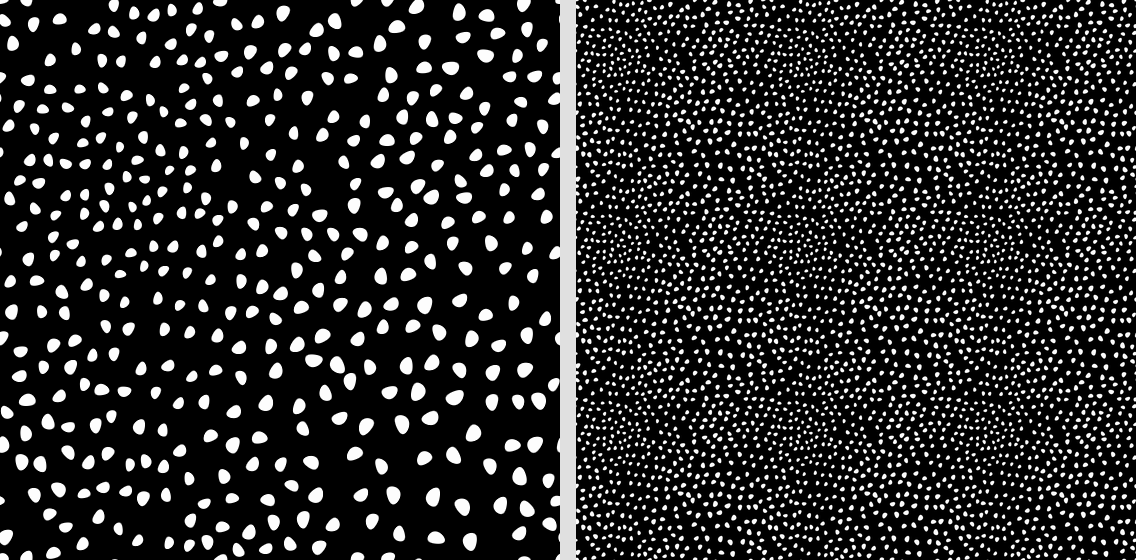
Left, the tile; right, the same tile 3 across and 3 down.
Give the GLSL for this pattern, as a Shadertoy shader.

```glsl
// Scattered white pebbles on black, seamless in both directions.
// A staggered wrapping grid is jittered, relaxed so that pebbles keep apart,
// then bent by periodic waves; each pebble is a tapered, one-sided ellipse.

const float TAU = 6.2831853;
const float CELLS = 20.0;               // cells per side, even so rows wrap
const float JITTER = 0.66;              // random offset range, in cells
const float SPACING = 0.86;             // distance kept by relaxation, in cells
const float MAX_PUSH = 0.45;            // longest relaxation step, in cells
const float REACH = 1.0;                // sites farther away are skipped
const vec2 PEBBLE_AXES = vec2(0.264, 0.193); // half length and width, in cells
const float SIZE_SPREAD = 0.2;
const float LEAN = 1.1;                 // usual direction, in radians
const float LEAN_SPREAD = 1.5;
const float LEAN_SWING = 0.25;
const float TAPER = 0.17;
const float FLATNESS = 0.24;
const float DENSITY_WAVE = 0.028;
const float SHEAR_WAVE = 0.018;
const float DENSE_HEIGHT = 0.7;         // height where pebbles crowd most
const vec3 BLACK = vec3(0.0);
const vec3 WHITE = vec3(0.992);

// Four random values per cell, wrapping at the canvas edge.
vec4 cellHash(vec2 cell, uint seed) {
    uvec2 c = uvec2(mod(cell, CELLS));
    uvec4 v = uvec4(c.x, c.y, seed, c.x + c.y * 57u) * 1664525u + 1013904223u;
    for (int i = 0; i < 2; i++) {
        v += v.yzxy * v.wxyz;
        v ^= v >> 16u;
    }
    return vec4(v & 65535u) / 65535.0;
}

// Periodic displacement that crowds some areas and bends the rows.
vec2 drift(vec2 uv) {
    vec2 crowd = vec2(cos(TAU * uv.x), -sin(TAU * (uv.y - DENSE_HEIGHT)));
    vec2 shear = vec2(sin(TAU * (2.0 * uv.y + uv.x)),
                      sin(TAU * (2.0 * uv.x - uv.y) + 1.0));
    return DENSITY_WAVE * crowd + SHEAR_WAVE * shear;
}

// Jittered centre of a cell, in cell units.
vec2 rawSite(vec2 cell) {
    float stagger = 0.5 * mod(cell.y, 2.0) - 0.25;
    vec2 offset = (cellHash(cell, 1u).xy - 0.5) * JITTER;
    return cell + 0.5 + vec2(stagger, 0.0) + offset;
}

// Moves a site away from neighbours that are too close.
vec2 relaxedSite(vec2 cell, vec2 site) {
    vec2 push = vec2(0.0);
    for (int y = -1; y <= 1; y++)
    for (int x = -2; x <= 2; x++) {
        if (x == 0 && y == 0) continue;
        vec2 away = site - rawSite(cell + vec2(x, y));
        float gap = max(length(away), 0.001);
        push += away / gap * 0.5 * max(SPACING - gap, 0.0);
    }
    return site + push * min(1.0, MAX_PUSH / max(length(push), 0.001));
}

// Approximate signed distance to a pebble lying along x.
float pebbleDistance(vec2 p, vec2 axes, float side) {
    vec2 u = p / axes;
    u.y = u.y * (1.0 + TAPER * u.x) + side * FLATNESS * (u.x * u.x - 0.4);
    float k = length(u);
    return k * (k - 1.0) / max(length(u / axes), 0.001);
}

// Distance to the pebble of one cell, with its own size and direction.
float cellPebble(vec2 p, vec2 cell, vec2 centre) {
    vec4 rnd = cellHash(cell, 2u);
    vec4 form = cellHash(cell, 3u);
    vec2 uv = centre / CELLS;
    float size = 1.0 - 0.12 * sin(TAU * uv.x)
                     - 0.09 * cos(TAU * (uv.y - DENSE_HEIGHT));
    size *= 1.0 + SIZE_SPREAD * (rnd.z - 0.5);
    float angle = LEAN + (rnd.x + rnd.y - 1.0) * LEAN_SPREAD
                + LEAN_SWING * sin(TAU * (uv.x + uv.y));
    angle += form.x < 0.5 ? 0.0 : 0.5 * TAU;
    vec2 along = vec2(cos(angle), sin(angle));
    vec2 d = p - centre;
    vec2 local = vec2(dot(d, along), dot(d, vec2(-along.y, along.x)));
    vec2 axes = PEBBLE_AXES * size * vec2(1.0, 0.93 + 0.14 * form.y);
    return pebbleDistance(local, axes, rnd.w < 0.5 ? -1.0 : 1.0);
}

void mainImage(out vec4 fragColor, in vec2 fragCoord) {
    vec2 uv = fragCoord / iResolution.xy;
    vec2 p = uv * CELLS;
    vec2 base = floor((uv - drift(uv)) * CELLS);
    float dist = REACH;

    // Nearest pebble among the surrounding cells.
    for (int y = -2; y <= 2; y++)
    for (int x = -2; x <= 2; x++) {
        vec2 cell = base + vec2(x, y);
        vec2 site = rawSite(cell);
        if (distance(p, site + drift(site / CELLS) * CELLS) > REACH) continue;
        site = relaxedSite(cell, site);
        vec2 centre = site + drift(site / CELLS) * CELLS;
        dist = min(dist, cellPebble(p, cell, centre));
    }

    // One pixel of edge smoothing.
    float pixel = CELLS / min(iResolution.x, iResolution.y);
    float cover = clamp(0.5 - dist / pixel, 0.0, 1.0);
    fragColor = vec4(mix(BLACK, WHITE, cover), 1.0);
}
```
